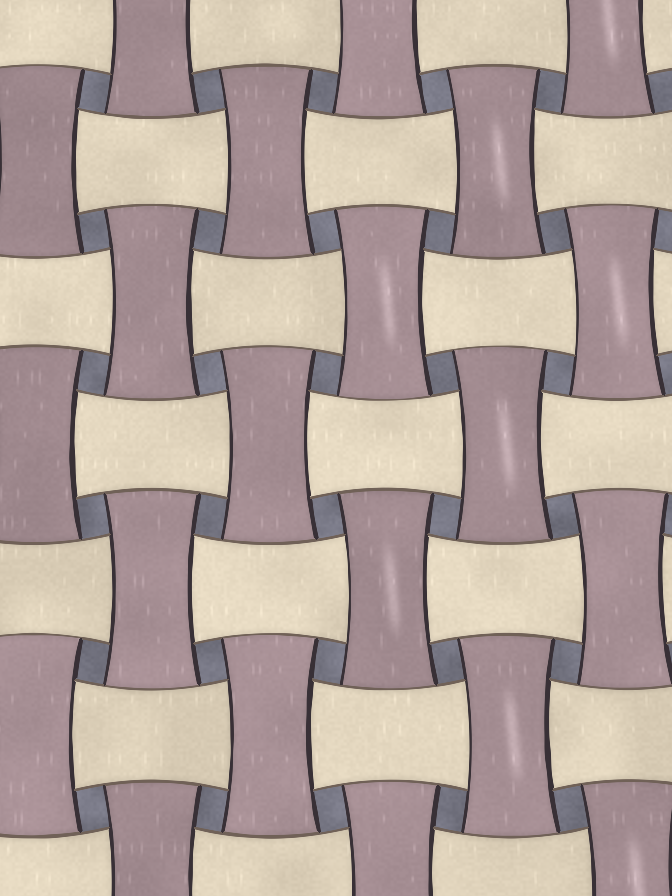
Give the GLSL for this pattern, as a Shadertoy shader.

```glsl
// Woven paving: flared cream and mauve tiles interlocked around small slate squares.

const vec3 MAUVE      = vec3(0.64, 0.55, 0.57);
const vec3 CREAM      = vec3(0.91, 0.86, 0.765);
const vec3 CREAM_DIM  = vec3(0.84, 0.79, 0.70);
const vec3 SLATE      = vec3(0.45, 0.45, 0.50);
const vec3 JOINT_DARK = vec3(0.22, 0.19, 0.21);
const vec3 JOINT_TAN  = vec3(0.44, 0.38, 0.34);

// Lengths below are in column pitches.
const float ROW_PITCH   = 1.235;
const float CREAM_WAIST = 0.385;
const float CREAM_FLARE = 0.19;
const float MAUVE_WAIST = 0.32;
const float MAUVE_FLARE = 0.124;
const float JITTER      = 0.010;
const float JOINT_FLAT  = 0.011;
const float JOINT_LEFT  = 0.013;
const float JOINT_RIGHT = 0.019;

// Placement as fractions of the canvas; pitch widens down the canvas.
const float FIRST_COLUMN = 0.2257;
const float COLUMN_PITCH = 0.1684;
const float PITCH_GROWTH = 0.0107;
const float FIRST_ROW    = 0.0247;
const float SIX_ROWS     = 0.961;
const float ROW_BEND     = 0.038;

float hash(vec2 p) {
    return fract(sin(dot(p, vec2(127.1, 311.7))) * 43758.55);
}

float noise(vec2 p) {
    vec2 i = floor(p), f = fract(p);
    f = f * f * (3.0 - 2.0 * f);
    return mix(mix(hash(i), hash(i + vec2(1, 0)), f.x),
               mix(hash(i + vec2(0, 1)), hash(i + vec2(1, 1)), f.x), f.y);
}

// Signed offsets from a tile's ends and sides; cream and mauve share each curve.
vec2 tileEdges(vec2 q, bool cream) {
    vec2 waist = vec2(MAUVE_WAIST, CREAM_WAIST) + vec2(MAUVE_FLARE, CREAM_FLARE) * q.yx * q.yx;
    vec2 halfSize = cream ? vec2(1.0 - waist.x, waist.y) : vec2(waist.x, ROW_PITCH - waist.y);
    return abs(q) - halfSize;
}

// Short pale vertical scuffs scattered one per grid cell.
float scuffs(vec2 p) {
    vec2 g = p * vec2(9.0, 4.0);
    vec2 id = floor(g), f = fract(g);
    float x = 0.2 + 0.6 * hash(id + 3.7);
    float reach = 0.15 + 0.3 * hash(id + 8.1);
    float line = smoothstep(0.16, 0.03, abs(f.x - x));
    return line * smoothstep(reach, 0.0, abs(f.y - 0.5)) * step(0.66, hash(id));
}

void mainImage(out vec4 fragColor, in vec2 fragCoord) {
    // Canvas to weave coordinates, y downward
    vec2 uv = fragCoord / iResolution.xy;
    float down = 1.0 - uv.y;
    float pitch = COLUMN_PITCH + PITCH_GROWTH * down;
    float s = (down - FIRST_ROW) / SIX_ROWS;
    vec2 p = vec2(1.0 + (uv.x - FIRST_COLUMN) / pitch,
                  6.0 * (s + ROW_BEND * s * (1.0 - s)) * ROW_PITCH);
    float pixel = 1.0 / (iResolution.x * pitch);

    // Closest tile among the neighbouring cells
    vec2 cellSize = vec2(1.0, ROW_PITCH);
    vec2 home = floor(p / cellSize + 0.5);
    float dist = 1e3;
    vec2 edges = vec2(0), local = vec2(0), tile = vec2(0);
    bool cream = false;
    for (int j = -1; j <= 1; j++)
    for (int i = -1; i <= 1; i++) {
        vec2 id = home + vec2(i, j);
        bool isCream = mod(id.x + id.y, 2.0) < 0.5;
        vec2 q = p - id * cellSize - JITTER * (vec2(hash(id), hash(id + 5.3)) - 0.5);
        vec2 e = tileEdges(q, isCream);
        float d = max(e.x, e.y);
        if (d < dist) { dist = d; edges = e; local = q; tile = id; cream = isCream; }
    }

    // Tile surfaces: tone per tile, cloudy stain, grain
    float tone = hash(tile + 2.9) - 0.5;
    float cloud = noise(p * 2.3 + tile * 7.0);
    float grain = noise(p * 40.0) - 0.5;
    float dim = clamp(0.5 + 0.5 * tone + 1.1 * (cloud - 0.5) + 0.25 * local.x, 0.0, 1.0);
    vec3 face = cream ? mix(CREAM, CREAM_DIM, dim)
                      : MAUVE * (1.0 + 0.07 * tone + 0.07 * (cloud - 0.5));
    face += (cream ? 0.035 : 0.025) * grain;
    face += (cream ? 0.05 : 0.07) * scuffs(p);

    // Broad worn smear on some mauve tiles to the right
    float worn = cream ? 0.0 : step(2.5, tile.x) * step(0.45, hash(tile + 11.0));
    float bend = (local.x - 0.04 - 0.08 * local.y) / 0.055;
    face += 0.13 * worn * exp(-bend * bend) * smoothstep(0.5, 0.15, abs(local.y));
    face *= 1.0 - 0.06 * smoothstep(-0.07, 0.0, dist);

    // Slate squares in the gaps
    vec3 slate = SLATE * (0.92 + 0.2 * noise(p * 5.0)) + 0.04 * grain;
    vec3 col = mix(face, slate, smoothstep(-0.5 * pixel, 0.5 * pixel, dist));

    // Joints: dark upright ones, heavier right of mauve, and tan level ones
    bool upright = edges.x > edges.y;
    bool rightOfMauve = (cream ? -local.x : local.x) > 0.0;
    float width = upright ? (rightOfMauve ? JOINT_RIGHT : JOINT_LEFT) : JOINT_FLAT;
    width *= 0.8 + 0.4 * noise(p * 6.0);
    float joint = 1.0 - smoothstep(width - 0.5 * pixel, width + 0.5 * pixel, abs(dist));
    col = mix(col, upright ? JOINT_DARK : JOINT_TAN, joint);

    fragColor = vec4(clamp(col, 0.0, 1.0), 1.0);
}
```
